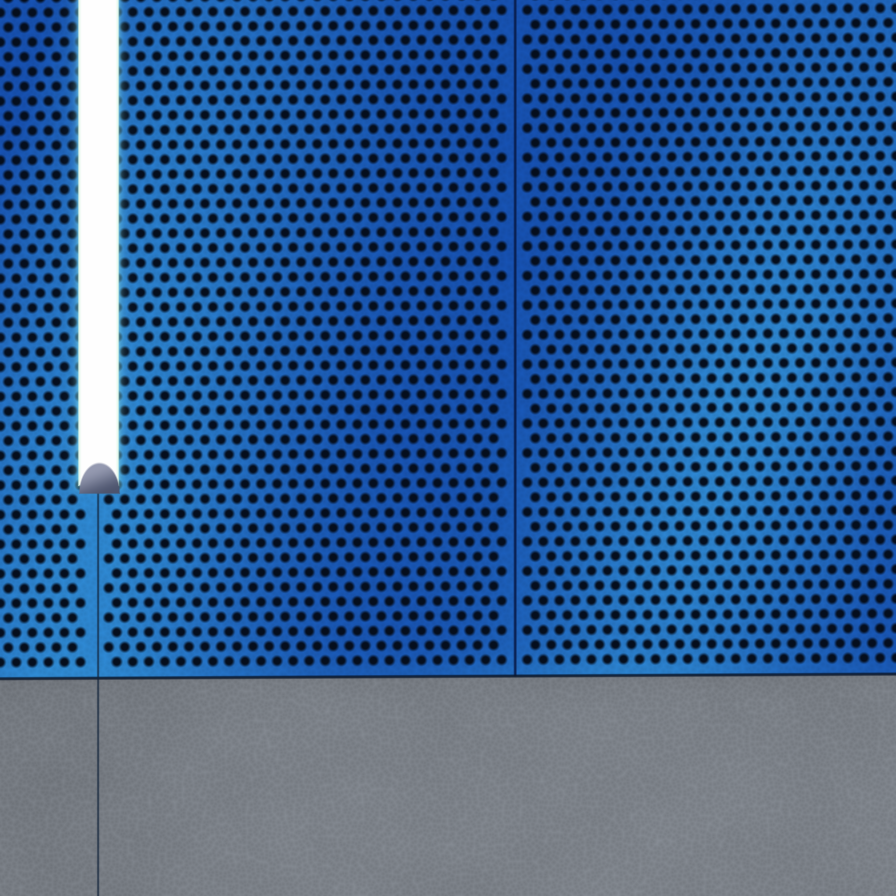
Reproduce this texture procedurally as a Shadertoy shader.

```glsl
// Perforated blue metal panels above a concrete base, lit by a vertical tube lamp.

const float LEFT_SEAM = 0.1095;
const float RIGHT_SEAM = 0.575;
const float SEAM_MARGIN = 0.011;
const vec2 HOLE_PITCH = vec2(0.0179, 0.01648);
const float HOLE_RADIUS = 0.0053;
const float FIRST_ROW = 0.0182;

vec2 hash2(vec2 cell) {
    vec3 q = fract(cell.xyx * vec3(0.1031, 0.1030, 0.0973));
    q += dot(q, q.yzx + 33.33);
    return fract((q.xx + q.yz) * q.zy);
}

// Distance to the nearest scattered point
float cellular(vec2 p) {
    vec2 cell = floor(p);
    float nearest = 2.0;
    for (int j = -1; j <= 1; j++) {
        for (int i = -1; i <= 1; i++) {
            vec2 neighbour = cell + vec2(i, j);
            nearest = min(nearest, length(neighbour + hash2(neighbour) - p));
        }
    }
    return nearest;
}

// Broad cloudy variation from warped sines
float mottle(vec2 p) {
    float sum = 0.0;
    float weight = 0.5;
    for (int i = 0; i < 4; i++) {
        sum += weight * sin(p.x + 1.7 * sin(p.y)) * sin(p.y + 1.3 * sin(p.x * 0.8));
        p = mat2(1.5, 1.1, -1.1, 1.5) * p + 2.3;
        weight *= 0.6;
    }
    return sum;
}

float blob(vec2 p, vec2 centre, vec2 radius) {
    vec2 d = (p - centre) / radius;
    return exp(-dot(d, d));
}

float boxDistance(vec2 p, vec2 centre, vec2 halfSize) {
    vec2 d = abs(p - centre) - halfSize;
    return length(max(d, 0.0)) + min(max(d.x, d.y), 0.0);
}

float lineMask(float offset, float halfWidth, float blur) {
    return 1.0 - smoothstep(halfWidth - blur, halfWidth + blur, abs(offset));
}

// Staggered holes whose centres stay between two panel edges
float holeMask(vec2 p, float anchorX, float leftEdge, float rightEdge, float blur) {
    float row = max(round((p.y - FIRST_ROW) / HOLE_PITCH.y), 0.0);
    float shift = 0.5 * mod(row, 2.0);
    float column = round((p.x - anchorX) / HOLE_PITCH.x - shift);
    vec2 centre = vec2(anchorX, FIRST_ROW) + vec2(column + shift, row) * HOLE_PITCH;
    float inside = step(leftEdge + SEAM_MARGIN, centre.x) * step(centre.x, rightEdge - SEAM_MARGIN);
    return inside * (1.0 - smoothstep(HOLE_RADIUS - blur, HOLE_RADIUS + blur, length(p - centre)));
}

float perforation(vec2 p, float blur) {
    if (p.x < LEFT_SEAM) return holeMask(p, 0.0898, -1.0, LEFT_SEAM, blur);
    if (p.x < RIGHT_SEAM) return holeMask(p, 0.5599, LEFT_SEAM, RIGHT_SEAM, blur);
    return holeMask(p, 0.5885, RIGHT_SEAM, 2.0, blur);
}

vec3 metalColor(vec2 uv, vec2 wall, float pixel) {
    // Slanted lamp spill on the left and slanted sheen on the right
    float spillX = 0.04 + 0.17 * uv.y;
    float light = 0.95 * blob(uv, vec2(spillX, 0.4), vec2(0.19, 0.8));
    light -= 0.5 * blob(uv, vec2(-0.02, 1.02), vec2(0.10, 0.28));
    float sheenX = 0.83 + 0.35 * (uv.y - 0.55);
    light += 0.95 * blob(uv, vec2(sheenX, 0.52), vec2(0.17, 0.5));
    light += 0.2 * blob(uv, vec2(0.5, 0.24), vec2(0.6, 0.03));
    light += 0.05 * mottle(uv * 14.0);
    vec3 color = mix(vec3(0.085, 0.31, 0.68), vec3(0.18, 0.53, 0.81), clamp(light, 0.0, 1.0));
    color *= 0.96 + 0.08 * cellular(uv * 170.0);

    float hole = perforation(wall, 0.0018 + 0.5 * pixel);
    color = mix(color, vec3(0.02, 0.055, 0.115), hole);
    float seam = lineMask(uv.x - RIGHT_SEAM, 0.0014, 0.0007 + 0.5 * pixel);
    return mix(color, vec3(0.03, 0.10, 0.28), 0.9 * seam);
}

vec3 concreteColor(vec2 uv, float depth) {
    float shade = 1.0 + 0.03 * mottle(uv * vec2(16.0, 19.0) + 1.0);
    shade += 0.1 * (cellular(uv * 210.0) - 0.5);
    shade -= 0.06 * exp(-max(depth, 0.0) * 45.0);
    shade -= 0.05 * (1.0 - smoothstep(0.0, 0.3, uv.x));
    return vec3(0.487, 0.508, 0.537) * shade;
}

void mainImage(out vec4 fragColor, in vec2 fragCoord) {
    vec2 uv = fragCoord / iResolution.xy;
    float pixel = 1.0 / min(iResolution.x, iResolution.y);
    float blur = 0.0006 + 0.5 * pixel;
    vec2 wall = vec2(uv.x, uv.y - 0.2425 - 0.0052 * uv.x);

    // Wall, base and the joints between them
    vec3 color = mix(concreteColor(uv, -wall.y), metalColor(uv, wall, pixel),
                     smoothstep(-blur, blur, wall.y));
    color = mix(color, vec3(0.04, 0.09, 0.17), 0.85 * lineMask(wall.y, 0.0016, blur));
    color = mix(color, vec3(0.07, 0.14, 0.23), 0.8 * lineMask(uv.x - LEFT_SEAM, 0.001, blur));

    // Tube lamp with a narrow cyan halo
    float tube = boxDistance(uv, vec2(0.11, 0.96), vec2(0.0225, 0.502));
    color = mix(color, vec3(0.50, 0.85, 0.90), 0.6 * exp(-max(tube, 0.0) / 0.004));
    vec3 tubeColor = mix(vec3(0.88, 0.97, 0.91), vec3(0.995), smoothstep(0.0, 0.004, -tube));
    color = mix(color, tubeColor, 1.0 - smoothstep(-blur, blur, tube));

    // Rounded grey end cap
    vec2 capPoint = (uv - vec2(0.111, 0.449)) / vec2(0.0225, 0.034);
    float cap = max((length(capPoint) - 1.0) * 0.0225, 0.449 - uv.y);
    vec3 capColor = mix(vec3(0.30, 0.33, 0.43), vec3(0.58, 0.60, 0.69),
                        smoothstep(-0.1, 0.9, capPoint.y - 0.25 * capPoint.x));
    color = mix(color, capColor, 1.0 - smoothstep(-blur, blur, cap));

    fragColor = vec4(clamp(color, 0.0, 1.0), 1.0);
}
```
